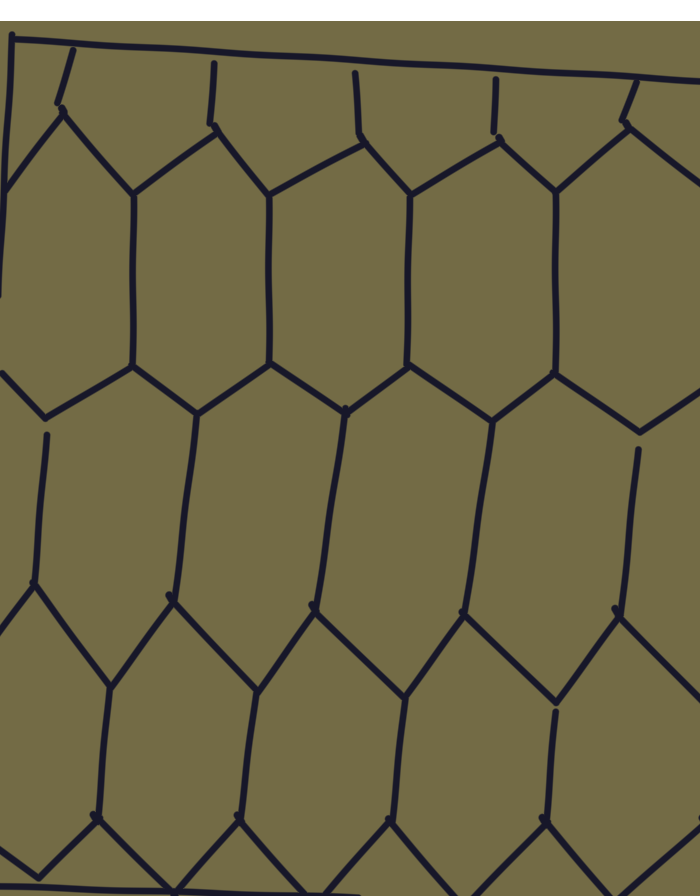
Give the GLSL for this pattern, as a Shadertoy shader.

```glsl
const vec3 OLIVE = vec3(0.451, 0.420, 0.271);
const vec3 INK = vec3(0.090, 0.090, 0.160);
const vec3 MARGIN = vec3(1.0);
const float MARGIN_HEIGHT = 0.0234;
const float PEN_RADIUS = 0.0037;
const int BANDS = 4;
const int COLUMNS = 6;

// Rows of joints, top to bottom: centre x, centre y, pitch, slope
const vec4 ROWS[9] = vec4[9](
    vec4(0.396, 0.078, 0.157, 0.009),
    vec4(0.397, 0.147, 0.158, 0.005),
    vec4(0.306, 0.219, 0.154, 0.000),
    vec4(0.305, 0.410, 0.154, 0.000),
    vec4(0.384, 0.470, 0.165, 0.004),
    vec4(0.359, 0.677, 0.163, 0.008),
    vec4(0.288, 0.770, 0.165, 0.006),
    vec4(0.275, 0.917, 0.164, 0.001),
    vec4(0.359, 1.002, 0.161, 0.007));

// Quadratic bend of each row
const vec2 BENDS[9] = vec2[9](
    vec2(0.0, -0.002), vec2(-0.005, -0.006), vec2(0.003, -0.001),
    vec2(0.003, 0.003), vec2(-0.001, 0.003), vec2(0.003, -0.003),
    vec2(0.001, 0.0), vec2(0.003, 0.0), vec2(0.003, -0.004));

// Gap above each band of uprights: base, growth away from the centre
const vec2 GAPS[4] = vec2[4](
    vec2(0.0), vec2(0.0), vec2(-0.008, 0.0065), vec2(0.0, 0.003));

float segmentDistance(vec2 p, vec2 a, vec2 b) {
    vec2 pa = p - a, ba = b - a;
    return length(pa - ba * clamp(dot(pa, ba) / dot(ba, ba), 0.0, 1.0));
}

vec2 joint(int row, int column) {
    float c = float(column) - 2.0;
    vec4 r = ROWS[row];
    return r.xy + r.zw * c + BENDS[row] * (c * c - 2.0);
}

// Layered sines for the unsteady ends of strokes
vec2 wobble(float seed, float amount) {
    return amount * vec2(sin(seed * 2.4) + 0.5 * sin(seed * 5.9 + 1.0),
                         sin(seed * 3.7 + 2.0) + 0.5 * sin(seed * 7.1));
}

float uprightDistance(vec2 p, int band, int column, float seed) {
    float c = float(column) - 2.0;
    vec2 top = joint(2 * band, column);
    vec2 foot = joint(2 * band + 1, column);
    top.y += GAPS[band].x + GAPS[band].y * c * c;
    vec2 end = foot + (band == 0 ? vec2(-0.008, -0.011) : vec2(0.0));
    float d = segmentDistance(p, top, end + wobble(seed, 0.0014));

    // Small blotted hook where the pen lifts
    if (band != 1) {
        float hook = 0.004 + 0.004 * abs(sin(seed * 4.3));
        d = min(d, segmentDistance(p, foot, foot - vec2(0.6, 1.0) * hook) - 0.0005);
    }
    return d;
}

float zigzagDistance(vec2 p, int band, int column, float seed) {
    bool pointsUp = band % 2 == 0;
    int peakRow = 2 * band + (pointsUp ? 1 : 2);
    int sideRow = 2 * band + (pointsUp ? 2 : 1);
    vec2 peak = joint(peakRow, column);
    float left = segmentDistance(p, peak + wobble(seed, 0.0015),
                                 joint(sideRow, column) + wobble(seed + 0.7, 0.0025));
    float right = segmentDistance(p, peak + wobble(seed + 1.9, 0.0015),
                                  joint(sideRow, column + 1) + wobble(seed + 2.6, 0.0025));
    return min(left, right);
}

float honeycombDistance(vec2 p) {
    float d = 1.0;
    for (int band = 0; band < BANDS; band++) {
        for (int column = 0; column < COLUMNS; column++) {
            float seed = float(band) * 7.3 + float(column) * 1.7;
            d = min(d, zigzagDistance(p, band, column, seed));
            // The frame stands in for the first upright of band one
            if (band != 1 || column > 0)
                d = min(d, uprightDistance(p, band, column, seed));
        }
    }
    return d;
}

float frameDistance(vec2 p) {
    float top = segmentDistance(p, vec2(0.014, 0.044), vec2(0.79, 0.091));
    float left = min(segmentDistance(p, vec2(0.014, 0.039), vec2(0.005, 0.195)),
                     segmentDistance(p, vec2(0.005, 0.195), vec2(-0.002, 0.33)));
    float bottom = segmentDistance(p, vec2(-0.01, 0.989), vec2(0.4, 1.002));
    return min(top, min(left, bottom));
}

void mainImage(out vec4 fragColor, in vec2 fragCoord) {
    float pixel = 1.0 / iResolution.y;
    vec2 p = fragCoord * pixel;
    p.y = 1.0 - p.y;

    // Slight tremor along every stroke
    vec2 hand = p + 0.0006 * sin(p.yx * vec2(47.0, 39.0));
    float d = min(honeycombDistance(hand), frameDistance(hand));
    float ink = 1.0 - smoothstep(PEN_RADIUS - pixel, PEN_RADIUS + pixel, d);
    vec3 color = mix(OLIVE, INK, ink);

    float sheet = smoothstep(-0.5 * pixel, 0.5 * pixel, p.y - MARGIN_HEIGHT);
    fragColor = vec4(mix(MARGIN, color, sheet), 1.0);
}
```
